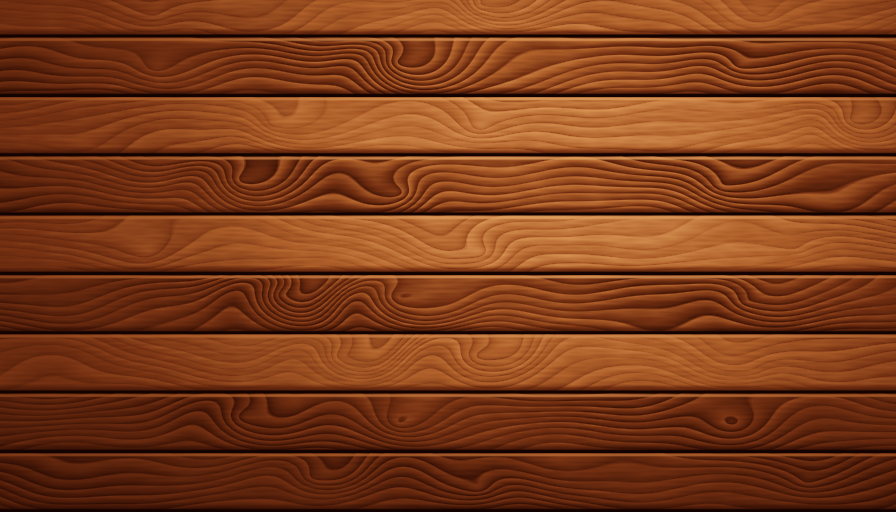
Give the GLSL for this texture, as a WebGL 1 fragment shader.

```glsl
precision highp float;
// Stacked horizontal wood planks with carved wavy grain, swirling knots and a warm light.
uniform vec2 u_resolution;

const float PLANKS = 8.63;    // planks over the canvas height, the top one cut off
const float GAP = 0.05;       // dark seam, in plank heights
const float LINES = 6.5;      // grain lines across one plank

float hash(vec2 p) {
  return fract(sin(dot(p, vec2(12.99, 78.23))) * 4375.85);
}

// Cellular noise: distance to the nearest scattered point.
float cellular(vec2 p) {
  vec2 cell = floor(p);
  float nearest = 1.5;
  for (int j = -1; j <= 1; j++) {
    for (int i = -1; i <= 1; i++) {
      vec2 c = cell + vec2(float(i), float(j));
      vec2 point = c + vec2(hash(c), hash(c + 17.3));
      nearest = min(nearest, length(p - point));
    }
  }
  return nearest;
}

vec2 rotate(vec2 p, float angle) {
  float c = cos(angle), s = sin(angle);
  return vec2(c * p.x - s * p.y, s * p.x + c * p.y);
}

// Grain height: its whole-number contours are the grain lines.
float grain(vec2 p, float row, float width) {
  float rings = 0.0;
  for (int i = 0; i < 3; i++) {
    float k = float(i);
    float rnd = hash(vec2(row + 2.0, k + 5.0));
    float along = fract(0.49 + 0.045 * cos(3.14159 * row) + k * (0.37 + 0.14 * (rnd - 0.5)));
    vec2 center = vec2(along * width, 0.36 + 0.3 * rnd);
    vec2 d = (p - center) * vec2(0.75, 1.25);
    float r = sqrt(dot(d, d) + 0.004);
    float strength = k < 0.5 ? 1.0 : 0.45 + 0.55 * rnd;
    rings += strength * 4.6 * exp(-1.9 * r);
    p = center + rotate(p - center, strength * (rnd - 0.35) * 2.6 * exp(-2.5 * r * r));
  }
  float wave = 0.26 * sin(0.62 * p.x + row * 2.3)
             + 0.11 * sin(1.35 * p.x + 2.2 * p.y + row * 4.1)
             + 0.035 * sin(3.1 * p.x - 3.0 * p.y + row * 1.7);
  float arches = 0.16 * sin(0.8 * p.x + row * 3.7) * sin(3.2 * p.y + row);
  return LINES * (p.y + wave + arches) + rings;
}

// Sawtooth ridge whose falling edge is softened over the given span.
float ridge(float f, float soft) {
  float s = fract(f);
  return min(s / (1.0 - soft), (1.0 - s) / soft);
}

// Wood colours from deep shadow to highlight.
vec3 woodColor(float t) {
  vec3 c = mix(vec3(0.14, 0.03, 0.01), vec3(0.29, 0.10, 0.03), clamp(t * 4.0, 0.0, 1.0));
  c = mix(c, vec3(0.46, 0.19, 0.07), clamp(t * 4.0 - 1.0, 0.0, 1.0));
  c = mix(c, vec3(0.68, 0.37, 0.16), clamp(t * 4.0 - 2.0, 0.0, 1.0));
  c = mix(c, vec3(0.84, 0.57, 0.32), clamp(t * 4.0 - 3.0, 0.0, 1.0));
  return mix(c, vec3(0.97, 0.78, 0.50), clamp(t * 4.0 - 4.0, 0.0, 1.0));
}

// Warm pool of light right of the centre, fading to the edges.
float lighting(vec2 uv) {
  vec2 q = (uv - vec2(0.62, 0.66)) * vec2(1.9, 1.45);
  return 0.42 + 0.68 * exp(-dot(q, q));
}

void main() {
  vec2 uv = gl_FragCoord.xy / u_resolution;
  float px = PLANKS / u_resolution.y;
  float width = PLANKS * u_resolution.x / u_resolution.y;
  vec2 pos = gl_FragCoord.xy * px;
  float row = floor(pos.y);
  vec2 p = vec2(pos.x, pos.y - row);

  // Pale planks alternate with dark, deeply carved ones.
  float pale = step(0.5, row) * (1.0 - mod(row, 2.0));
  float tone = mix(0.65 + 0.015 * row, 0.86, pale);
  float depth = mix(0.68, 0.30, pale);
  float light = lighting(uv);

  // Carved grain, with its slope used for smoothing and relief.
  float f = grain(p, row, width);
  vec2 slope = vec2(grain(p + vec2(px, 0.0), row, width),
                    grain(p + vec2(0.0, px), row, width)) - f;
  float span = length(slope);
  float profile = ridge(f, clamp(span * 1.2, 0.12, 0.5));
  float visible = 1.0 - smoothstep(0.45, 1.0, span);
  float carve = mix(0.65, pow(profile, mix(0.75, 0.45, pale)), visible);
  float patches = 0.75 + 0.25 * sin(p.x * 0.9 + p.y * 2.0 + row * 2.9);
  float shade = tone * light * (1.0 - depth * patches * (1.0 - carve));
  shade += 0.045 * carve * light * sin(floor(f) * 2.4 + row);
  shade += 0.05 * (1.0 - pale) * slope.y / (span + 0.01) * (carve - 0.5);

  // Fine stretched fibres and pores.
  shade += 0.09 * light * (cellular(p * vec2(2.2, 17.0) + row * 31.0) - 0.45);
  shade += 0.012 * sin(p.y * 70.0 + 3.0 * sin(p.x * 0.8 + row));

  // Shadow above the seam, lit lip along the top edge, dark seam.
  shade *= mix(0.55, 1.0, smoothstep(GAP, GAP + 0.12, p.y));
  float lip = smoothstep(0.94 - px, 0.94 + px, p.y) * (1.0 - smoothstep(0.985 - px, 0.985 + px, p.y));
  float wood = smoothstep(GAP - px, GAP + px, p.y) * (1.0 - smoothstep(0.98, 1.0 + px, p.y));
  vec3 color = mix(woodColor(shade), woodColor(0.12 + 0.88 * light), lip * 0.8);
  color = mix(vec3(0.07, 0.012, 0.004), color, wood);
  gl_FragColor = vec4(color, 1.0);
}
```
